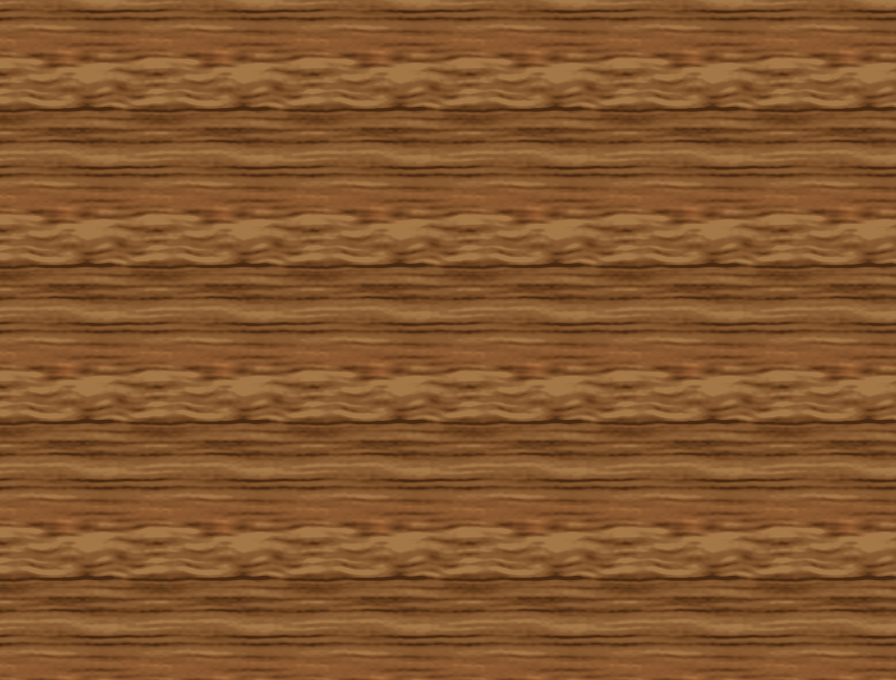
Give the GLSL for this texture, as a WebGL 1 fragment shader.

```glsl
precision highp float;
// Brown wood grain: a square tile of horizontal streaks, dark grooves and rough figure.
uniform vec2 u_resolution;

#define TILES_ACROSS 5.73
#define GRAIN_CONTRAST 1.0
#define GROOVE_DEPTH 0.42
#define GROOVE_WIDTH 0.012
#define WAVINESS 0.005
#define ROUGHNESS 0.75
#define DEEP vec3(0.28, 0.16, 0.07)
#define BROWN vec3(0.44, 0.27, 0.125)
#define BASE vec3(0.53, 0.35, 0.19)
#define TAN vec3(0.64, 0.465, 0.275)
#define RUST vec3(0.60, 0.35, 0.18)

const float TAU = 6.28319;

float hash(vec2 p) {
  return fract(sin(dot(p, vec2(12.71, 31.17))) * 4375.85);
}

// Smooth noise on a stretched lattice that wraps once per tile.
float grain(vec2 uv, vec2 cells) {
  vec2 q = uv * cells;
  vec2 f = fract(q);
  vec2 lo = mod(floor(q), cells);
  vec2 hi = mod(lo + 1.0, cells);
  vec2 seed = cells * 1.37;
  f = f * f * (3.0 - 2.0 * f);
  float near = mix(hash(lo + seed), hash(vec2(hi.x, lo.y) + seed), f.x);
  float far = mix(hash(vec2(lo.x, hi.y) + seed), hash(hi + seed), f.x);
  return mix(near, far, f.y) - 0.5;
}

// Soft band around a centre, wrapping at the tile edge.
float band(float v, float centre, float width) {
  float d = (fract(v - centre + 0.5) - 0.5) / width;
  return exp(-d * d);
}

vec3 woodColour(float tone) {
  vec3 c = mix(DEEP, BROWN, smoothstep(0.0, 0.28, tone));
  c = mix(c, BASE, smoothstep(0.22, 0.52, tone));
  return mix(c, TAN, smoothstep(0.5, 0.85, tone));
}

void main() {
  // Tile coordinates, measured from the top left.
  vec2 p = vec2(gl_FragCoord.x, u_resolution.y - gl_FragCoord.y);
  vec2 uv = fract(p / u_resolution.x * TILES_ACROSS);

  // Layered sines bend the grain; the rough zone bends it more.
  float rough = smoothstep(0.27, 0.40, uv.y) * (1.0 - smoothstep(0.66, 0.76, uv.y));
  vec2 g = uv;
  g.y += WAVINESS * (sin(TAU * (uv.x + uv.y)) + 0.5 * sin(TAU * (3.0 * uv.x - 2.0 * uv.y)));
  g.y += rough * 0.035 * grain(uv, vec2(7.0, 8.0));

  // Long streaks, short rough streaks and fine fibre.
  float tone = 0.36 * grain(g, vec2(2.0, 22.0));
  tone += 0.50 * grain(g, vec2(3.0, 46.0));
  tone += 0.14 * grain(g, vec2(34.0, 62.0));
  tone += rough * ROUGHNESS * grain(g, vec2(9.0, 31.0));
  tone = 0.53 + GRAIN_CONTRAST * tone;

  // Broad light and dark bands.
  tone += 0.17 * band(g.y, 0.0, 0.055) + 0.10 * band(g.y, 0.145, 0.025);
  tone -= 0.11 * band(g.y, 0.23, 0.05) + 0.12 * band(g.y, 0.71, 0.05);
  tone -= 0.10 * band(g.y, 0.90, 0.045);

  // Dark grooves; some are strongest in the right half of the tile.
  float patchX = smoothstep(0.44, 0.54, uv.x) * (1.0 - smoothstep(0.70, 0.98, uv.x));
  float fade = 0.85 + 0.6 * grain(g, vec2(5.0, 12.0));
  float groove = band(g.y, 0.07, GROOVE_WIDTH);
  groove += 0.75 * band(g.y, 0.118, GROOVE_WIDTH);
  groove += 0.40 * band(g.y, 0.20, GROOVE_WIDTH);
  groove += 0.75 * patchX * band(g.y, 0.38, GROOVE_WIDTH * 1.4);
  groove += (0.55 + 0.75 * patchX) * band(g.y, 0.70, GROOVE_WIDTH * 1.2);
  groove += 0.50 * band(g.y, 0.83, GROOVE_WIDTH);
  groove += 0.85 * band(g.y, 0.908, GROOVE_WIDTH);
  tone -= GROOVE_DEPTH * fade * groove;

  // Pale threads and a dark smudge across the tile edge.
  tone += 0.22 * band(g.y, 0.435, GROOVE_WIDTH) * (1.0 - 0.6 * patchX);
  tone += 0.24 * band(g.y, 0.64, GROOVE_WIDTH) * band(uv.x, 0.15, 0.35);
  tone -= 0.16 * band(uv.x, 0.96, 0.10) * band(g.y, 0.925, 0.025);

  // Rust tint in the upper zone and at the small knot.
  float rust = 0.38 * band(g.y, 0.28, 0.08);
  rust += 0.65 * band(uv.x, 0.40, 0.10) * band(g.y, 0.365, 0.035);
  vec3 colour = woodColour(tone);
  colour = mix(colour, RUST * (0.55 + 0.8 * clamp(tone, 0.0, 1.0)), rust);

  gl_FragColor = vec4(colour, 1.0);
}
```
